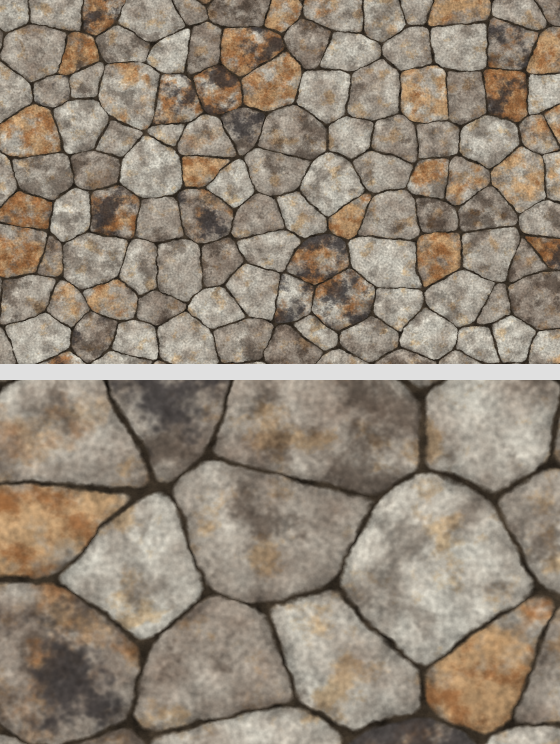
Top: the whole. Bottom: its middle third, enlarged.
Reproduce this texture procedurally as a Shadertoy shader.

```glsl
const vec2 STONES_PER_HEIGHT = vec2(7.7, 8.7);
const vec3 PALE_GRANITE = vec3(0.755, 0.735, 0.685);
const vec3 BROWN_GRANITE = vec3(0.50, 0.445, 0.395);
const vec3 GRIME = vec3(0.27, 0.225, 0.19);
const vec3 SOOT = vec3(0.21, 0.195, 0.195);
const vec3 RUST = vec3(0.56, 0.36, 0.20);
const vec3 OCHRE = vec3(0.73, 0.58, 0.41);
const vec3 JOINT = vec3(0.20, 0.17, 0.135);

struct Stone {
    vec2 id;
    vec2 toCentre;
    float edge;
};

vec2 hash2(vec2 p) {
    vec3 q = fract(p.xyx * vec3(0.1031, 0.1030, 0.0973));
    q += dot(q, q.yzx + 33.33);
    return fract((q.xx + q.yz) * q.zy);
}

float cornerSlope(vec2 corner, vec2 offset) {
    return dot(hash2(corner) * 2.0 - 1.0, offset);
}

float gradientNoise(vec2 p) {
    vec2 i = floor(p), f = fract(p);
    vec2 u = f * f * f * (f * (f * 6.0 - 15.0) + 10.0);
    vec2 e = vec2(1.0, 0.0);
    float low = mix(cornerSlope(i, f), cornerSlope(i + e, f - e), u.x);
    float high = mix(cornerSlope(i + e.yx, f - e.yx), cornerSlope(i + 1.0, f - 1.0), u.x);
    return mix(low, high, u.y);
}

float fbm(vec2 p) {
    float sum = 0.0, amplitude = 1.0;
    for (int i = 0; i < 5; i++) {
        sum += amplitude * gradientNoise(p);
        p = mat2(1.6, 1.2, -1.2, 1.6) * p + 17.3;
        amplitude *= 0.62;
    }
    return sum;
}

float smoothMin(float a, float b, float k) {
    float h = max(k - abs(a - b), 0.0) / k;
    return min(a, b) - 0.25 * h * h * k;
}

// Staggered, jittered stone centres
vec2 stoneCentre(vec2 cell) {
    float stagger = 0.45 * mod(cell.y, 2.0);
    return cell + vec2(stagger, 0.0) + 0.5 + vec2(0.7, 0.56) * (hash2(cell) - 0.5);
}

float stoneWeight(vec2 cell) {
    return 0.42 * hash2(cell + 71.0).x;
}

// Weighted Voronoi cell with distance to its straight, slightly rounded sides
Stone findStone(vec2 p) {
    Stone stone = Stone(vec2(0.0), vec2(0.0), 1.0);
    vec2 base = floor(p);
    float best = 100.0;
    for (int j = -2; j <= 2; j++)
    for (int i = -2; i <= 2; i++) {
        vec2 cell = base + vec2(i, j);
        vec2 v = stoneCentre(cell) - p;
        float score = dot(v, v) - stoneWeight(cell);
        if (score < best) {
            best = score;
            stone.id = cell;
            stone.toCentre = v;
        }
    }
    for (int j = -2; j <= 2; j++)
    for (int i = -2; i <= 2; i++) {
        vec2 cell = base + vec2(i, j);
        if (cell == stone.id) continue;
        vec2 v = stoneCentre(cell) - p;
        float gap = dot(v, v) - stoneWeight(cell) - best;
        float side = 0.5 * gap / length(v - stone.toCentre);
        stone.edge = smoothMin(stone.edge, side, 0.085);
    }
    return stone;
}

vec3 stoneColor(vec2 p, vec2 id) {
    vec2 kind = hash2(id + 23.0), stain = hash2(id + 47.0);
    vec2 q = p + 9.0 * kind;
    float tone = 0.22 + 0.72 * kind.x + 0.65 * fbm(q * 2.2);
    vec3 color = mix(BROWN_GRANITE, PALE_GRANITE, clamp(tone, 0.0, 1.1));

    // Weathered dark patches
    float grime = smoothstep(0.05, 0.6, fbm(q * 1.9 + 31.0) + 0.4 * kind.y - 0.14);
    color = mix(color, GRIME, 0.72 * grime * (1.0 - 0.55 * kind.x));

    // Faint tan bloom everywhere, iron stains on some stones
    float bloom = smoothstep(0.1, 0.6, fbm(q * 2.3 + 5.0));
    color *= mix(vec3(1.0), vec3(1.0, 0.91, 0.79), bloom);
    float rusty = smoothstep(0.62, 1.0, stain.x);
    float rust = smoothstep(-0.15, 0.45, fbm(q * 1.6 + 57.0) + 0.55 * rusty - 0.22);
    vec3 iron = mix(OCHRE, RUST, smoothstep(-0.4, 0.4, fbm(q * 3.0 + 83.0) + 0.8 * stain.y - 0.4));
    color = mix(color, iron, 0.85 * rust * smoothstep(0.6, 0.74, stain.x));

    // Blackened areas on a few stained stones
    float soot = smoothstep(0.0, 0.45, fbm(q * 1.5 + 11.0) + 0.08);
    return mix(color, SOOT, 0.8 * soot * step(0.6, stain.x) * step(0.66, stain.y));
}

void mainImage(out vec4 fragColor, in vec2 fragCoord) {
    vec2 uv = fragCoord / iResolution.y;
    vec2 p = uv * STONES_PER_HEIGHT + 3.0;
    vec2 wobble = vec2(fbm(p * 1.6), fbm(p * 1.6 + 40.0));
    Stone stone = findStone(p + 0.06 * wobble);

    // Granite mottling and crystal grain
    float mottle = fbm(uv * 34.0);
    float grain = gradientNoise(uv * 170.0 + 9.0);
    vec3 color = stoneColor(p, stone.id);
    color *= 1.0 + 0.24 * mottle + 0.24 * grain;

    // Worn rims and gently tilted faces
    float rim = smoothstep(0.0, 0.11, stone.edge + 0.04 * mottle);
    color *= mix(0.82, 1.0, rim);
    color *= 1.0 - 0.07 * dot(stone.toCentre, vec2(-0.3, 1.0));

    // Dark recessed joints of uneven width
    float width = 0.014 + 0.026 * gradientNoise(p * 2.2);
    float face = smoothstep(width - 0.014, width + 0.022, stone.edge + 0.014 * mottle);
    vec3 joint = JOINT * (1.0 + 0.7 * fbm(p * 5.0));
    fragColor = vec4(clamp(mix(joint, color, face), 0.0, 1.0), 1.0);
}
```
